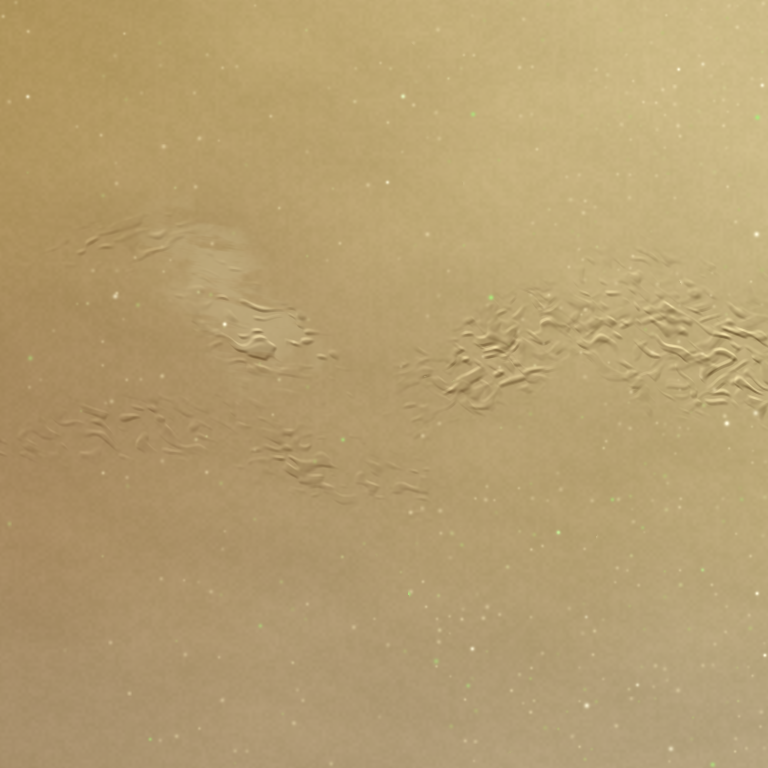
Reproduce this texture procedurally as a Shadertoy shader.

```glsl
// Smooth tan sand with a soft light gradient, wrinkled patches and tiny sparkles.

const vec3 TOP_LEFT     = vec3(0.690, 0.585, 0.365);
const vec3 TOP_RIGHT    = vec3(0.815, 0.745, 0.545);
const vec3 MIDDLE_LEFT  = vec3(0.655, 0.540, 0.375);
const vec3 MIDDLE_RIGHT = vec3(0.740, 0.665, 0.470);
const vec3 LOW_LEFT     = vec3(0.665, 0.570, 0.425);
const vec3 LOW_RIGHT    = vec3(0.715, 0.645, 0.500);
const vec3 SMEAR_COLOR  = vec3(0.770, 0.700, 0.525);
const vec3 SPECK_COLOR  = vec3(0.36, 0.25, 0.20);
const vec3 RELIEF_TINT  = vec3(0.25, 0.26, 0.23);
const float MIDDLE_HEIGHT = 0.40;
const float GRAIN = 0.022;
const float MOTTLE = 0.045;
const vec2 RIDGE_FREQ = vec2(58.0, 150.0);
const float RIDGE_SHIFT = 0.0036;

float hash(vec2 p) {
    return fract(sin(dot(p, vec2(127.1, 311.7))) * 43758.5453);
}

float noise(vec2 p) {
    vec2 i = floor(p), f = fract(p);
    f = f * f * (3.0 - 2.0 * f);
    return mix(mix(hash(i), hash(i + vec2(1, 0)), f.x),
               mix(hash(i + vec2(0, 1)), hash(i + vec2(1, 1)), f.x), f.y);
}

float fbm(vec2 p) {
    float sum = 0.0, weight = 0.5;
    for (int i = 0; i < 4; i++) {
        sum += weight * noise(p);
        p = p * 2.03 + 17.3;
        weight *= 0.5;
    }
    return sum;
}

vec2 rotate(vec2 p, float angle) {
    float c = cos(angle), s = sin(angle);
    return vec2(c * p.x + s * p.y, c * p.y - s * p.x);
}

// Soft ellipse with a ragged rim
float patchMask(vec2 p, vec2 center, vec2 radius, float angle) {
    float d = length(rotate(p - center, angle) / radius);
    d += 1.1 * (fbm(p * 26.0) - 0.47);
    return 1.0 - smoothstep(0.3, 1.25, d);
}

// Sparse short creases with wandering direction
float ridges(vec2 p, float angle) {
    vec2 bend = 0.016 * vec2(noise(p * 38.0), noise(p * 38.0 + 40.0));
    return smoothstep(0.48, 0.95, noise(rotate(p + bend, angle) * RIDGE_FREQ));
}

// Shaded relief of the creases: dark on one side, lit on the other
float wrinkles(vec2 p, vec2 center, vec2 radius, float tilt, float crease) {
    float mask = patchMask(p, center, radius, tilt);
    vec2 shift = RIDGE_SHIFT * vec2(0.4, -1.0);
    return mask * (0.75 * ridges(p + shift, crease) - ridges(p, crease));
}

// One dot per chosen cell, kept clear of the cell rim; returns strength and tint
vec2 sparkles(vec2 p, float cells, float chance, float radius) {
    vec2 id = floor(p * cells);
    vec2 spot = 0.2 + 0.6 * vec2(hash(id + 3.1), hash(id + 7.7));
    float size = radius * mix(0.7, 1.2, hash(id + 5.3));
    float d = length(fract(p * cells) - spot) / (cells * size);
    float lit = step(hash(id + 11.9), chance) * mix(0.3, 1.0, hash(id + 2.4));
    return vec2(lit * exp(-d * d), hash(id + 19.2));
}

void mainImage(out vec4 fragColor, in vec2 fragCoord) {
    vec2 p = fragCoord / iResolution.xy;

    // Broad light
    vec2 g = clamp(p + 0.18 * (vec2(fbm(p * 3.0), fbm(p * 3.0 + 9.0)) - 0.47), 0.0, 1.0);
    float upper = smoothstep(MIDDLE_HEIGHT, 0.95, g.y);
    float lower = smoothstep(MIDDLE_HEIGHT, 0.0, g.y);
    vec3 left  = mix(mix(MIDDLE_LEFT, TOP_LEFT, upper), LOW_LEFT, lower);
    vec3 right = mix(mix(MIDDLE_RIGHT, TOP_RIGHT, upper), LOW_RIGHT, lower);
    vec3 color = mix(left, right, g.x);

    // Faint drag marks and fine grain
    color += MOTTLE * (fbm(rotate(p, -0.2) * vec2(6.0, 15.0)) - 0.47);
    color += GRAIN * (noise(p * 230.0) - 0.5);
    color += 0.7 * GRAIN * (noise(p * 90.0 + 31.0) - 0.5) * vec3(1.0, 0.6, 1.2);

    // Pale scraped smear with streaked edges
    float smear = patchMask(p, vec2(0.305, 0.61), vec2(0.15, 0.07), -0.85);
    smear *= smoothstep(0.3, 0.52, fbm(rotate(p, -0.15) * vec2(16.0, 60.0)));
    color = mix(color, SMEAR_COLOR, 0.55 * smear);

    // Wrinkled patches
    float relief = wrinkles(p, vec2(0.90, 0.56), vec2(0.20, 0.09), -0.25, -0.55);
    relief += 0.5 * wrinkles(p, vec2(0.91, 0.55), vec2(0.15, 0.08), -0.2, 0.4);
    relief += 0.8 * wrinkles(p, vec2(0.64, 0.53), vec2(0.14, 0.065), 0.6, 0.35);
    relief += 0.5 * wrinkles(p, vec2(0.65, 0.54), vec2(0.12, 0.06), 0.5, -0.6);
    relief += 0.8 * wrinkles(p, vec2(0.34, 0.57), vec2(0.12, 0.055), -0.6, -0.2);
    relief += 0.45 * wrinkles(p, vec2(0.16, 0.44), vec2(0.19, 0.045), 0.08, -0.4);
    relief += 0.5 * wrinkles(p, vec2(0.43, 0.39), vec2(0.14, 0.05), -0.25, -0.15);
    relief += 0.4 * wrinkles(p, vec2(0.16, 0.68), vec2(0.10, 0.035), 0.25, 0.3);
    color += relief * RELIEF_TINT;

    // Sparkles, clustered and denser toward the right
    float density = mix(0.35, 1.6, smoothstep(0.3, 1.0, p.x)) * mix(0.4, 1.7, noise(p * 7.0));
    vec2 dust = sparkles(p, 64.0, 0.13 * density, 0.0025);
    vec2 glint = sparkles(p + 0.37, 26.0, 0.06 * density, 0.0028);
    vec3 dustTint = mix(vec3(0.72, 0.80, 0.45), vec3(0.96, 0.90, 0.72), smoothstep(0.1, 0.4, dust.y));
    vec3 glintTint = mix(vec3(0.68, 0.90, 0.48), vec3(1.0, 0.97, 0.84), smoothstep(0.15, 0.4, glint.y));
    color = mix(color, dustTint, 0.5 * dust.x);
    color = mix(color, glintTint, min(1.0, 1.1 * glint.x));

    // Rare dark specks
    color = mix(color, SPECK_COLOR, 0.8 * sparkles(p + 0.71, 18.0, 0.006, 0.003).x);

    fragColor = vec4(clamp(color, 0.0, 1.0), 1.0);
}
```
